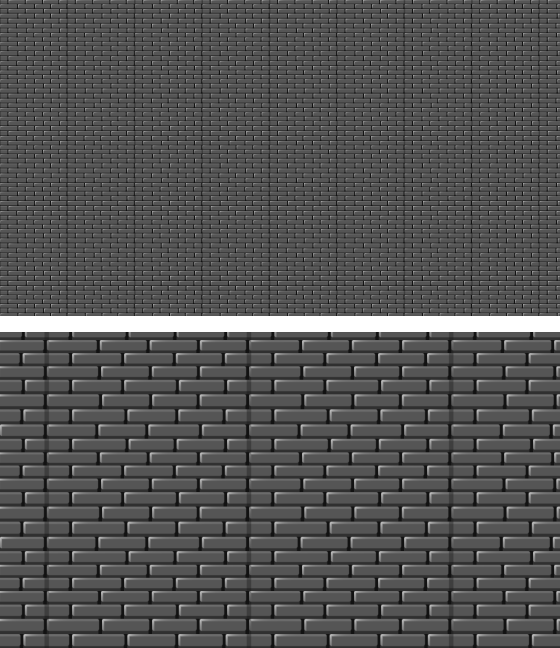
Top: the whole. Bottom: its middle third, enlarged.
A Shadertoy shader for this texture:

```glsl
const float ROWS = 67.5;            // brick rows down the canvas
const float BRICK_LENGTH = 3.6;     // in row heights
const vec2 TILE = vec2(4.0, 8.0);   // bricks and rows per repeat
const float JOINT = 0.20;           // joint width, in row heights
const float CORNER = 0.16;          // rounding of brick corners
const float BEVEL = 0.16;           // width of the lit edge
const float STAGGER = 0.12;         // irregularity of joints, in bricks
const float ROW_WARP = 0.10;        // irregularity of row heights
const float SEAM_WIDTH = 0.16;
const float SEAM_SHADE = 0.35;
const float SOFTNESS = 0.04;
const int SAMPLES = 4;              // samples per pixel side

const vec3 JOINT_COLOR = vec3(0.19);
const vec3 SHADOW_COLOR = vec3(0.07);
const vec3 FACE_COLOR = vec3(0.335);
const vec3 BEVEL_COLOR = vec3(0.42);
const vec3 GLINT_COLOR = vec3(0.90);

float hash(vec2 p) {
    return fract(sin(dot(p, vec2(127.1, 311.7))) * 43758.5453);
}

float roundedBox(vec2 p, vec2 halfSize, float radius) {
    vec2 q = abs(p) - halfSize + radius;
    return length(max(q, 0.0)) + min(max(q.x, q.y), 0.0) - radius;
}

// Left end of a brick; the wrapped index makes the stagger repeat
float brickStart(float index, float row) {
    vec2 cell = mod(vec2(index, row), TILE);
    return index + STAGGER * hash(cell) * step(0.5, cell.x);
}

// p is in row heights, with y pointing down
vec3 wallColor(vec2 p) {
    p.y += ROW_WARP * sin(6.28318 * p.y / TILE.y);
    float row = floor(p.y);
    float along = p.x / BRICK_LENGTH - 0.5 * (1.0 - mod(row, 2.0));

    float index = floor(along);
    if (along < brickStart(index, row)) index -= 1.0;
    float start = brickStart(index, row);
    float span = (brickStart(index + 1.0, row) - start) * BRICK_LENGTH;
    vec2 local = vec2((along - start) * BRICK_LENGTH, p.y - row);
    vec2 size = vec2(span, 1.0) - JOINT;

    // Joint, darkest beside the right end of each brick
    float endShadow = smoothstep(size.x - 0.1, size.x, local.x);
    vec3 color = mix(JOINT_COLOR, SHADOW_COLOR, endShadow);

    // Face with a lit top and left edge, brightest at their corner
    float edge = min(local.x, local.y);
    float lit = 1.0 - smoothstep(BEVEL - SOFTNESS, BEVEL + SOFTNESS, edge);
    float glint = exp(-2.2 * (local.x + local.y));
    vec3 brick = mix(FACE_COLOR, mix(BEVEL_COLOR, GLINT_COLOR, glint), lit);
    float d = roundedBox(local - 0.5 * size, 0.5 * size, CORNER);
    color = mix(color, brick, 1.0 - smoothstep(-SOFTNESS, SOFTNESS, d));

    // Faint upright seam between repeats
    float tileWidth = TILE.x * BRICK_LENGTH;
    float seamDistance = abs(mod(p.x + 0.5 * tileWidth, tileWidth) - 0.5 * tileWidth);
    float seam = 1.0 - smoothstep(SEAM_WIDTH - SOFTNESS, SEAM_WIDTH + SOFTNESS, seamDistance);
    return mix(color, SHADOW_COLOR, SEAM_SHADE * seam);
}

void mainImage(out vec4 fragColor, in vec2 fragCoord) {
    // Average a grid of samples inside the pixel
    vec3 sum = vec3(0.0);
    for (int j = 0; j < SAMPLES; j++) {
        for (int i = 0; i < SAMPLES; i++) {
            vec2 offset = (vec2(i, j) + 0.5) / float(SAMPLES) - 0.5;
            vec2 uv = (fragCoord + offset) / iResolution.y;
            sum += wallColor(vec2(uv.x, 1.0 - uv.y) * ROWS);
        }
    }
    fragColor = vec4(sum / float(SAMPLES * SAMPLES), 1.0);
}
```
